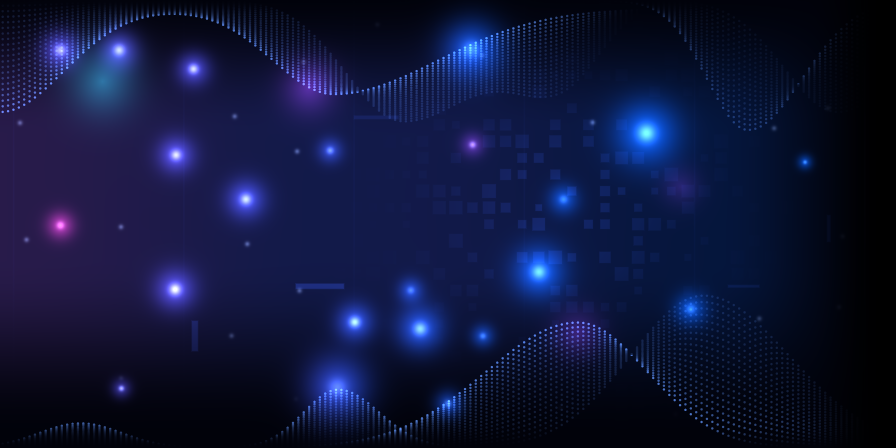
Write a Shadertoy shader that draws this background.

```glsl
float hash(vec2 p) {
    return fract(sin(dot(p, vec2(127.1, 311.7))) * 43758.55);
}

// Bell curve with separate widths to the left and right of its centre
float hump(float x, float centre, float left, float right) {
    float d = (x - centre) / (x < centre ? left : right);
    return exp(-d * d);
}

float box(vec2 p, vec2 halfSize, float blur) {
    vec2 d = abs(p) - halfSize;
    return smoothstep(blur, -blur, max(d.x, d.y));
}

// Heights of the bright and the faint edge of each ribbon
vec2 ribbonEdges(int id, float x) {
    if (id == 0) return 1.0 - vec2(
        0.02 + 0.23 * hump(x, 0.0, 0.2, 0.2) + 0.19 * hump(x, 0.745, 0.19, 0.33),
        0.27 * hump(x, 0.9, 0.18, 0.25) + 0.17 * hump(x, 1.25, 0.15, 0.13));
    if (id == 1) return 1.0 - vec2(0.29 * hump(x, 1.67, 0.13, 0.17),
                                   0.25 * hump(x, 1.87, 0.17, 0.2));
    if (id == 2) return vec2(0.28 * hump(x, 1.29, 0.29, 0.22),
                             0.34 * hump(x, 1.57, 0.23, 0.27));
    return vec2(0.13 * hump(x, 0.755, 0.11, 0.13) + 0.055 * hump(x, 0.18, 0.13, 0.13), 0.0);
}

// Mesh of dots strung between the two edges
float ribbon(vec2 p, int id, float px) {
    const float step_ = 0.012, rows = 20.0;
    float x = (floor(p.x / step_) + 0.5) * step_;
    vec2 e = ribbonEdges(id, x);
    float gap = e.y - e.x;
    gap = abs(gap) < 0.001 ? 0.001 : gap;
    float row = clamp(round((p.y - e.x) / gap * rows), 0.0, rows);
    float d = length(p - vec2(x, e.x + gap * row / rows));
    float fade = 0.2 + 0.8 * exp(-row * 0.25);
    return clamp((0.0026 - d) / px + 0.5, 0.0, 1.0) * fade;
}

vec3 light(vec2 p, vec2 centre, float radius, vec3 tint, float core) {
    float d = length(p - centre) / radius;
    return tint * (0.6 * exp(-d * d) + 0.4 * exp(-2.2 * d))
         + core * mix(tint, vec3(0.85, 0.95, 1.0), 0.65) * exp(-14.0 * d * d);
}

// Faint squares, rules and bars
float circuitry(vec2 p, float px) {
    vec2 cell = floor(p / 0.037);
    vec2 local = fract(p / 0.037) - 0.5;
    float size = 0.2 + 0.22 * hash(cell + 4.0);
    float area = hump(p.x, 1.25, 0.24, 0.26) * hump(p.y, 0.55, 0.25, 0.22);
    float sum = 0.55 * step(0.6, hash(cell)) * area * box(local, vec2(size), px * 20.0);
    float column = abs(fract(p.x / 0.38 + 0.42) - 0.5) * 0.38;
    sum += 0.12 * smoothstep(px + 0.001, 0.0, column) * hump(p.y, 0.6, 0.3, 0.3);
    sum += 0.9 * box(p - vec2(0.714, 0.361), vec2(0.054, 0.006), px);
    sum += 0.8 * box(p - vec2(0.435, 0.25), vec2(0.007, 0.034), px);
    sum += 0.4 * box(p - vec2(0.84, 0.738), vec2(0.05, 0.004), px);
    sum += 0.4 * box(p - vec2(1.85, 0.49), vec2(0.004, 0.03), px);
    sum += 0.4 * box(p - vec2(1.66, 0.361), vec2(0.035, 0.003), px);
    return sum;
}

void mainImage(out vec4 fragColor, in vec2 fragCoord) {
    float px = 1.0 / iResolution.y;
    vec2 p = fragCoord / iResolution.xy * vec2(2.0, 1.0);

    // Violet to navy backdrop with dark borders
    vec3 violet = vec3(0.155, 0.105, 0.29);
    vec3 indigo = vec3(0.07, 0.10, 0.285);
    vec3 navy = vec3(0.02, 0.085, 0.235);
    vec3 color = mix(violet, indigo, smoothstep(0.0, 0.75, p.x));
    color = mix(color, navy, smoothstep(0.9, 1.65, p.x));
    float shade = smoothstep(0.03, 0.42, p.y) * smoothstep(1.02, 0.7, p.y);
    shade *= smoothstep(1.95, 1.6, p.x);
    color = mix(vec3(0.004, 0.008, 0.04) * smoothstep(1.98, 1.8, p.x), color, shade);

    color += vec3(0.07, 0.12, 0.32) * circuitry(p, px) * (0.3 + 0.5 * shade);

    // Small grey sparks, one in some of the cells
    vec2 cell = floor(p / 0.2);
    vec2 spot = (cell + 0.2 + 0.6 * vec2(hash(cell), hash(cell + 7.0))) * 0.2;
    float spark = exp(-dot(p - spot, p - spot) / 0.00003);
    color += vec3(0.25, 0.29, 0.38) * spark * step(0.6, hash(cell + 13.0)) * shade;

    // Dotted ribbons
    float strength[4] = float[4](0.75, 0.3, 0.75, 0.6);
    for (int i = 0; i < 4; i++) {
        float ends = i == 0 ? smoothstep(1.45, 1.1, p.x) : smoothstep(1.95, 1.75, p.x);
        float rim = smoothstep(0.0, 0.06, p.y) * smoothstep(1.0, 0.96, p.y);
        color += vec3(0.38, 0.58, 0.95) * ribbon(p, i, px) * strength[i] * ends * rim;
    }

    // Bright lights: x, y, radius, core; tint shifts from violet to azure
    vec4 bright[12] = vec4[12](
        vec4(0.432, 0.846, 0.036, 0.8), vec4(0.393, 0.654, 0.04, 0.8),
        vec4(0.549, 0.555, 0.042, 0.8), vec4(0.391, 0.354, 0.045, 1.0),
        vec4(0.792, 0.281, 0.04, 0.9), vec4(0.938, 0.266, 0.05, 0.7),
        vec4(1.203, 0.393, 0.056, 0.7), vec4(1.443, 0.703, 0.07, 0.8),
        vec4(0.135, 0.888, 0.042, 0.6), vec4(0.266, 0.888, 0.042, 0.7),
        vec4(1.052, 0.89, 0.065, 0.3), vec4(0.753, 0.135, 0.07, 0.3));
    // Dimmer lights in the same layout
    vec4 dim[8] = vec4[8](
        vec4(0.737, 0.664, 0.027, 0.6), vec4(0.917, 0.352, 0.027, 0.4),
        vec4(1.078, 0.25, 0.025, 0.4), vec4(1.258, 0.555, 0.032, 0.4),
        vec4(1.542, 0.31, 0.036, 0.4), vec4(0.271, 0.133, 0.021, 0.9),
        vec4(1.797, 0.638, 0.016, 0.5), vec4(1.0, 0.099, 0.03, 0.4));
    vec3 blueTint = mix(vec3(0.3, 0.27, 0.85), vec3(0.02, 0.36, 0.95), smoothstep(0.3, 1.35, p.x));
    for (int i = 0; i < 12; i++)
        color += light(p, bright[i].xy, bright[i].z, blueTint, bright[i].w);
    for (int i = 0; i < 8; i++)
        color += 0.75 * light(p, dim[i].xy, dim[i].z, blueTint, dim[i].w);

    // Pink, purple and teal accents
    vec3 purple = vec3(0.34, 0.13, 0.5);
    color += light(p, vec2(0.135, 0.497), 0.03, vec3(0.7, 0.16, 0.55), 0.5);
    color += light(p, vec2(1.055, 0.677), 0.026, purple, 0.6);
    color += light(p, vec2(0.69, 0.805), 0.06, purple * 0.9, 0.0);
    color += light(p, vec2(1.52, 0.583), 0.045, purple * 0.4, 0.0);
    color += light(p, vec2(1.289, 0.258), 0.055, purple * 0.6, 0.0);
    color += light(p, vec2(0.229, 0.818), 0.075, vec3(0.08, 0.38, 0.42), 0.0);

    fragColor = vec4(clamp(color, 0.0, 1.0), 1.0);
}
```
